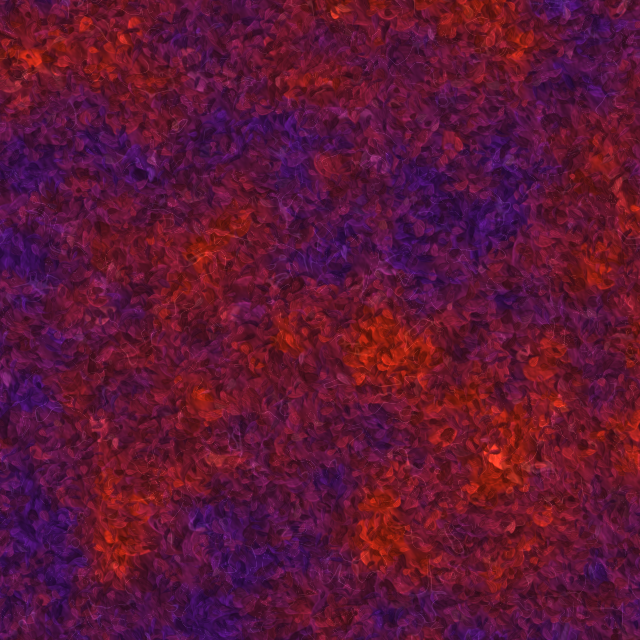
Reproduce this texture procedurally as a WebGL 1 fragment shader.

```glsl
precision highp float;
uniform vec2 u_resolution;

#define HUE_SCALE 7.0
#define HUE_CONTRAST 1.55
#define HUE_JITTER 0.36
#define FLOW_SCALE 9.0
#define DAB_LENGTH 0.74
#define DAB_WIDTH 0.36
#define DAB_OPACITY 0.78
#define RIM_LIGHT 0.24
#define FIBRE_LIGHT 0.15
#define GRAIN 0.26
#define EXPOSURE 1.03

float hash(vec2 p) {
  return fract(sin(dot(p, vec2(127.1, 311.7))) * 43758.5453);
}

float noise(vec2 p) {
  vec2 i = floor(p), f = fract(p);
  f = f * f * (3.0 - 2.0 * f);
  return mix(mix(hash(i), hash(i + vec2(1.0, 0.0)), f.x),
             mix(hash(i + vec2(0.0, 1.0)), hash(i + 1.0), f.x), f.y);
}

mat2 rotation(float a) {
  float c = cos(a), s = sin(a);
  return mat2(c, -s, s, c);
}

// Broad patches: 0 is violet, 1 is orange red
float hueField(vec2 p) {
  float n = 0.46 * noise(p * HUE_SCALE + 3.7)
          + 0.32 * noise(p * HUE_SCALE * 2.1 + 17.3)
          + 0.22 * noise(p * HUE_SCALE * 4.6 + 41.9);
  return (n - 0.5) * HUE_CONTRAST + 0.43;
}

vec3 palette(float t) {
  vec3 violet = vec3(0.25, 0.055, 0.36);
  vec3 plum = vec3(0.36, 0.080, 0.26);
  vec3 crimson = vec3(0.43, 0.088, 0.175);
  vec3 scarlet = vec3(0.64, 0.13, 0.07);
  vec3 c = mix(violet, plum, smoothstep(0.0, 0.34, t));
  c = mix(c, crimson, smoothstep(0.32, 0.60, t));
  return mix(c, scarlet, smoothstep(0.60, 1.0, t));
}

float flowAngle(vec2 p) {
  return 2.2 + 5.0 * (noise(p * FLOW_SCALE + 9.1) - 0.5);
}

// One layer of curved, leaf-like paint dabs
vec3 paintDabs(vec3 col, vec2 p, float cells, float cover, float seed) {
  vec2 home = floor(p * cells);
  float pixel = cells / u_resolution.y;
  for (int j = -1; j <= 1; j++) {
    for (int i = -1; i <= 1; i++) {
      vec2 cell = home + vec2(float(i), float(j));
      vec2 id = cell + seed;
      if (hash(id + 5.3) > cover) continue;
      vec2 centre = (cell + vec2(hash(id), hash(id + 23.1))) / cells;
      float pick = hash(id + 47.7), tone = hash(id + 71.9);
      float angle = flowAngle(centre) + 2.4 * (pick - 0.5);
      vec2 q = rotation(angle) * (p - centre) * cells;
      q.y += (tone - 0.5) * 1.1 * q.x * q.x;
      vec2 size = vec2(DAB_LENGTH * mix(0.5, 1.15, tone),
                       DAB_WIDTH * mix(0.55, 1.1, pick));
      size.y *= 1.0 + 0.45 * clamp(q.x / size.x, -1.0, 1.0);
      float edge = (length(q / size) - 1.0) * size.y;
      float mask = 1.0 - smoothstep(-pixel, pixel, edge);
      if (mask <= 0.0) continue;

      float hue = hueField(centre) + (pick - 0.5) * HUE_JITTER;
      float light = mix(0.52, 1.30, hash(id + 91.3));
      vec3 dab = palette(hue) * light;
      float pale = smoothstep(0.92, 1.0, hash(id + 63.2));
      dab = mix(dab, dab * 1.2 + vec3(0.10, 0.08, 0.08), pale);
      dab *= 0.87 + 0.26 * noise(q * vec2(3.0, 13.0) + id);
      float rim = smoothstep(-0.13, -0.02, edge);
      dab *= 1.0 + RIM_LIGHT * rim * clamp(2.0 * q.y / size.y, -1.0, 1.0);
      col = mix(col, dab, mask * DAB_OPACITY);
    }
  }
  return col;
}

// Thin broken bright threads along the level lines of warped noise
float fibres(vec2 p, float scale) {
  vec2 warp = vec2(noise(p * scale * 0.8), noise(p * scale * 0.8 + 31.0));
  float ridge = abs(noise(p * scale + warp * 2.5) - 0.5);
  float patches = smoothstep(0.45, 0.80, noise(p * scale * 0.6 + 57.0));
  return (1.0 - smoothstep(0.0, 0.05, ridge)) * patches;
}

void main() {
  vec2 p = gl_FragCoord.xy / u_resolution.y;

  // Brushed ground
  float hue = hueField(p);
  vec2 brush = rotation(2.2) * p;
  vec3 col = palette(hue) * (0.66 + 0.5 * noise(brush * vec2(45.0, 150.0)));

  // Dabs from large to small
  col = paintDabs(col, p, 27.0, 0.72, 11.0);
  col = paintDabs(col, p, 42.0, 0.66, 137.0);
  col = paintDabs(col, p, 60.0, 0.56, 263.0);
  col = paintDabs(col, p, 86.0, 0.40, 389.0);

  // Pink and lilac threads, then fine canvas grain
  vec3 thread = mix(vec3(0.62, 0.45, 0.85), vec3(0.95, 0.55, 0.45),
                    smoothstep(0.2, 0.8, hue));
  col += thread * FIBRE_LIGHT * (fibres(p, 42.0) + 0.8 * fibres(p + 4.0, 85.0));
  float grain = noise(brush * vec2(170.0, 310.0)) - 0.5;
  col *= 1.0 + GRAIN * grain;
  gl_FragColor = vec4(clamp(col * EXPOSURE, 0.0, 1.0), 1.0);
}
```
